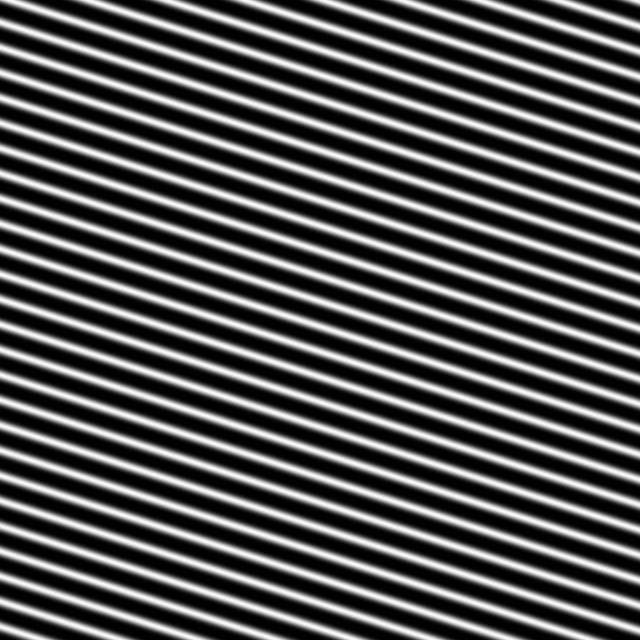
Write a three.js fragment shader that draws this pattern.

```glsl
// Soft white parallel bands on black, sloping gently down to the right.
// A tilted cosine wave about the canvas centre is raised to a power,
// which narrows the bright crests and widens the dark gaps.

varying vec2 vUv;

const float TAU = 6.2831853;
const float TILT = 0.311;       // radians, slope of the bands
const float BAND_COUNT = 26.7;  // bands per canvas width, across the bands
const float PHASE = 0.26;       // periods past a crest at the centre
const float SHARPNESS = 2.6;    // higher gives thinner bands
const vec3 GAP_COLOR = vec3(0.0);
const vec3 BAND_COLOR = vec3(0.975);

// Smooth crest profile: 1 on the band axis, 0 midway between bands.
float bandProfile(float cycles) {
  float wave = 0.5 + 0.5 * cos(TAU * cycles);
  return pow(max(wave, 0.0), SHARPNESS);
}

void main() {
  vec2 acrossBands = vec2(sin(TILT), cos(TILT));
  float cycles = dot(vUv - 0.5, acrossBands) * BAND_COUNT + PHASE;
  gl_FragColor = vec4(mix(GAP_COLOR, BAND_COLOR, bandProfile(cycles)), 1.0);
}
```
